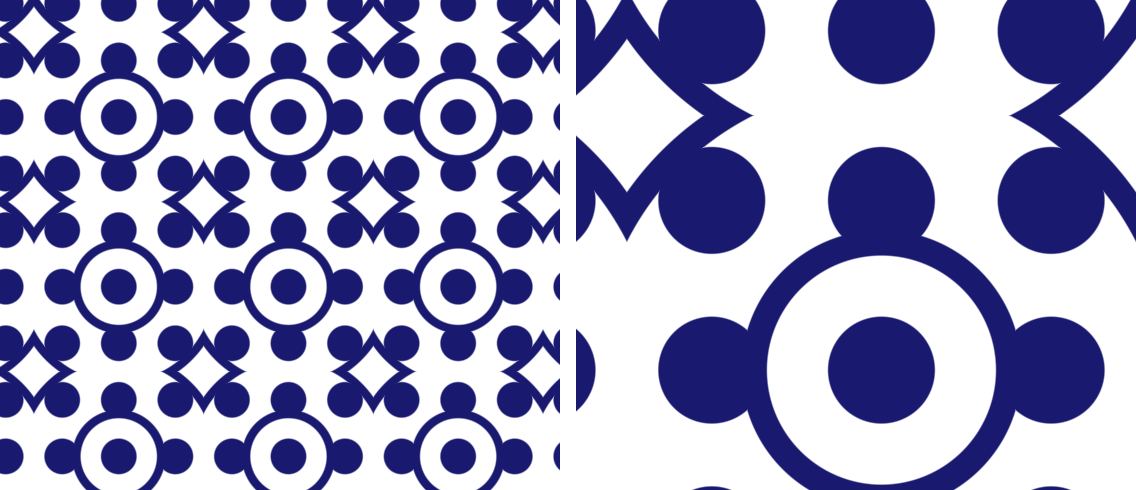
Left: the whole. Right: its middle third, enlarged.
Give the GLSL for this pattern, as a Shadertoy shader.

```glsl
// Navy dot lattice with rings and concave four-pointed stars on white.

const vec3 WHITE = vec3(1.0);
const vec3 NAVY = vec3(0.098, 0.098, 0.439);

const float REPEATS_ACROSS = 3.3;
const vec2 RING_CENTRE = vec2(0.700, 0.198); // in tiles, from the lower left
const float DOTS_PER_TILE = 3.0;
const float DOT_RADIUS = 0.105;
const float RING_RADIUS = 0.25;
const float STAR_ARC_RADIUS = 0.585;
const float LINE_WIDTH = 0.05;

// Offset from the nearest point of a square lattice
vec2 repeatCentred(vec2 p, float period) {
    return (fract(p / period + 0.5) - 0.5) * period;
}

float circleLine(float dist, float radius, float width) {
    return abs(dist - radius) - 0.5 * width;
}

float coverage(float dist, float pixel) {
    return 1.0 - smoothstep(-pixel, pixel, dist);
}

float patternDistance(vec2 p) {
    // Three dots per tile in each direction, one of them inside the ring
    float dots = length(repeatCentred(p, 1.0 / DOTS_PER_TILE)) - DOT_RADIUS;

    // Wide arcs around neighbouring rings meet at tile corners as stars
    float fromRing = length(repeatCentred(p, 1.0));
    float ring = circleLine(fromRing, RING_RADIUS, LINE_WIDTH);
    float star = circleLine(fromRing, STAR_ARC_RADIUS, LINE_WIDTH);

    return min(dots, min(ring, star));
}

void mainImage(out vec4 fragColor, in vec2 fragCoord) {
    float pixel = REPEATS_ACROSS / iResolution.x;
    vec2 p = fragCoord * pixel - RING_CENTRE;

    float ink = coverage(patternDistance(p), pixel);
    fragColor = vec4(mix(WHITE, NAVY, ink), 1.0);
}
```
